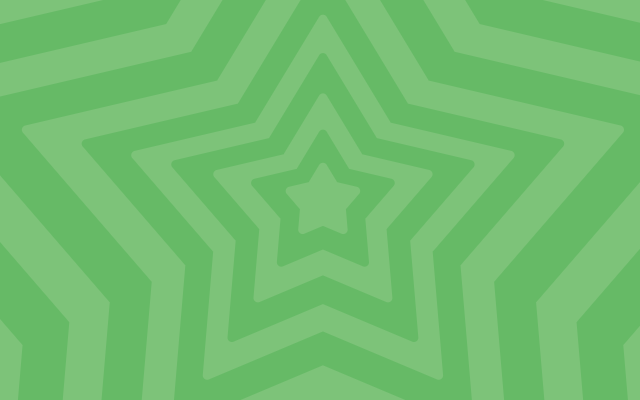
Reproduce this background procedurally as a WebGL 2 fragment shader.

```glsl
#version 300 es
precision highp float;

uniform vec2 u_resolution;
out vec4 outColor;

// Lengths are fractions of the canvas height.
const vec3 DARK_GREEN = vec3(0.40, 0.73, 0.40);
const vec3 LIGHT_GREEN = vec3(0.49, 0.765, 0.475);
const vec2 FOCUS = vec2(0.0073, 0.0052);  // scaling centre, from mid canvas
const float DROP = 0.157;                 // star centre below focus, per notch radius
const float TIP_RATIO = 1.78;             // tip radius over notch radius
const float ROUNDING = 0.011;             // corner radius of the tips
const float SECTOR = 0.62831853;          // half of one fifth of a turn
const int STAR_COUNT = 10;
const float NOTCH_RADII[STAR_COUNT] = float[](
    0.0604, 0.1115, 0.1673, 0.2294, 0.2885,
    0.3617, 0.4500, 0.5604, 0.6667, 0.7896);

// Mirror the plane into one half arm, with the tip on the +y axis.
vec2 foldArm(vec2 p) {
    float angle = atan(p.x, p.y);
    angle = abs(mod(angle + SECTOR, 2.0 * SECTOR) - SECTOR);
    return length(p) * vec2(sin(angle), cos(angle));
}

// Signed distance to a five-pointed star with round tips and sharp notches.
float roundedStar(vec2 p, float notchRadius) {
    vec2 notchDir = vec2(sin(SECTOR), cos(SECTOR));
    vec2 unitTip = vec2(0.0, TIP_RATIO);
    vec2 edgeDir = normalize(notchDir - unitTip);
    float edgeDepth = TIP_RATIO * edgeDir.x;

    // Inset the edges, then grow the shape back by the corner radius.
    float inset = notchRadius - ROUNDING / edgeDepth;
    vec2 tip = unitTip * inset;
    vec2 edge = notchDir * inset - tip;
    vec2 q = foldArm(p) - tip;
    vec2 gap = q - edge * clamp(dot(q, edge) / dot(edge, edge), 0.0, 1.0);
    float side = sign(q.y * edge.x - q.x * edge.y);
    return side * length(gap) - ROUNDING;
}

void main() {
    vec2 p = (gl_FragCoord.xy - 0.5 * u_resolution) / u_resolution.y - FOCUS;

    // Each nested outline crossed outward swaps the two greens.
    float light = 1.0;
    float swap = -1.0;
    for (int i = 0; i < STAR_COUNT; i++) {
        float radius = NOTCH_RADII[i];
        float d = roundedStar(p + vec2(0.0, DROP * radius), radius);
        light += swap * clamp(0.5 + d * u_resolution.y, 0.0, 1.0);
        swap = -swap;
    }

    outColor = vec4(mix(DARK_GREEN, LIGHT_GREEN, light), 1.0);
}
```
